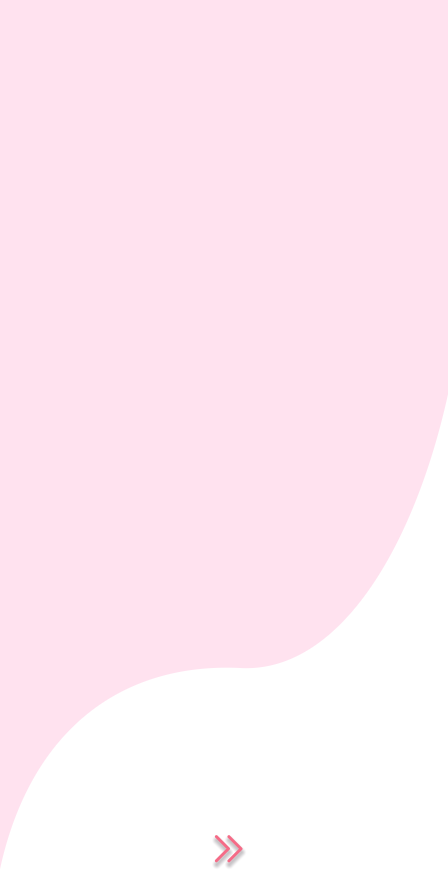
Write a WebGL 2 fragment shader that draws this background.

```glsl
#version 300 es
precision highp float;

uniform vec2 u_resolution;
out vec4 outColor;

#define PINK vec3(1.0, 0.886, 0.939)
#define WHITE vec3(1.0)
#define ARROW_COLOR vec3(0.96, 0.42, 0.53)
#define SHADOW_COLOR vec3(0.66, 0.64, 0.66)
#define ARROW_TIP vec2(0.510, 0.1055)
#define ARROW_GAP 0.028
#define ARROW_ARM 0.027
#define ARROW_HALF_WIDTH 0.0033
#define SHADOW_OFFSET vec2(0.001, -0.008)
#define SHADOW_BLUR 0.009
#define WAVE_JOINT vec2(0.534, 0.509)

vec2 bezier(vec2 a, vec2 b, vec2 c, vec2 d, float t) {
    float s = 1.0 - t;
    return s * s * s * a + 3.0 * s * s * t * b + 3.0 * s * t * t * c + t * t * t * d;
}

// Height of a left-to-right curve at x, found by bisection
float curveHeight(vec2 a, vec2 b, vec2 c, vec2 d, float x) {
    float low = 0.0, high = 1.0;
    for (int i = 0; i < 18; i++) {
        float mid = 0.5 * (low + high);
        if (bezier(a, b, c, d, mid).x < x) low = mid;
        else high = mid;
    }
    return bezier(a, b, c, d, 0.5 * (low + high)).y;
}

float waveHeight(float x) {
    if (x < WAVE_JOINT.x)
        return curveHeight(vec2(0.0, 0.060), vec2(0.065, 0.359), vec2(0.260, 0.521), WAVE_JOINT, x);
    return curveHeight(WAVE_JOINT, vec2(0.755, 0.495), vec2(0.924, 0.776), vec2(1.0, 1.120), x);
}

float segmentDistance(vec2 p, vec2 a, vec2 b) {
    vec2 pa = p - a, ba = b - a;
    return length(pa - ba * clamp(dot(pa, ba) / dot(ba, ba), 0.0, 1.0));
}

// Two chevrons pointing right, mirrored about their axis
float arrowDistance(vec2 p) {
    p -= ARROW_TIP;
    p.y = abs(p.y);
    float d = 1e3;
    for (int i = 0; i < 2; i++) {
        vec2 tip = vec2(float(i) * ARROW_GAP, 0.0);
        d = min(d, segmentDistance(p, tip, tip + vec2(-ARROW_ARM, ARROW_ARM)));
    }
    return d - ARROW_HALF_WIDTH;
}

void main() {
    // The canvas spans 1 by 2 units
    vec2 p = gl_FragCoord.xy / u_resolution * vec2(1.0, 2.0);
    float pixel = 2.0 / u_resolution.y;

    // Pink field above the wave, edge softened along its normal
    float h = 0.5 * pixel;
    float slope = (waveHeight(p.x + h) - waveHeight(p.x - h)) / pixel;
    float waveDistance = (p.y - waveHeight(p.x)) / sqrt(1.0 + slope * slope);
    vec3 color = mix(WHITE, PINK, clamp(waveDistance / pixel + 0.5, 0.0, 1.0));

    // Soft shadow, then the chevrons
    float shadow = 1.0 - smoothstep(-0.004, SHADOW_BLUR, arrowDistance(p - SHADOW_OFFSET));
    color = mix(color, SHADOW_COLOR, 0.65 * shadow);
    float arrow = clamp(0.5 - arrowDistance(p) / pixel, 0.0, 1.0);
    color = mix(color, ARROW_COLOR, arrow);

    outColor = vec4(color, 1.0);
}
```
